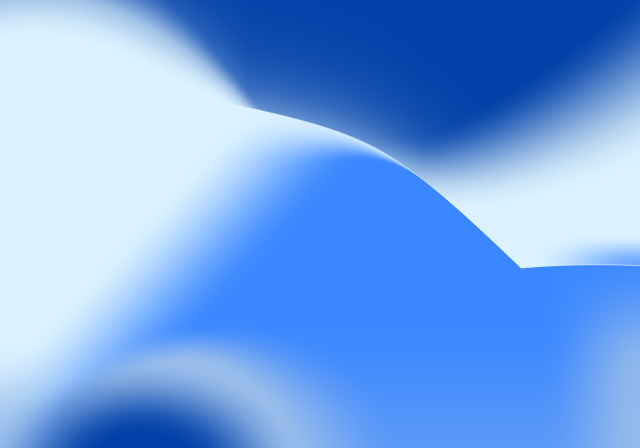
A WebGL 1 fragment shader for this background:

```glsl
precision highp float;

// A soft abstract landscape: a bright blue hill with a crisp crest under a
// deep blue sky with pale clouds. Each layer blends a few flat colours with
// smooth ramps, measured from curves and ellipses.

uniform vec2 u_resolution;

const float ASPECT = 1.43;
const vec3 PALE = vec3(0.865, 0.95, 1.0);
const vec3 DEEP = vec3(0.0, 0.25, 0.66);
const vec3 BRIGHT = vec3(0.23, 0.53, 1.0);
const vec3 MIST = vec3(0.60, 0.74, 0.92);

// Ramp from 1 at lo down to 0 at hi
float fall(float lo, float hi, float v) {
  return 1.0 - smoothstep(lo, hi, v);
}

// Scaled distance from the centre of an ellipse, 1 on its outline
float ellipse(vec2 p, vec2 centre, vec2 radii) {
  return length((p - centre) / radii);
}

// Gently arched shelf on the right
float shelfHeight(float x) {
  float d = x - 1.334;
  return 0.4095 - 0.25 * d * d;
}

// Hyperbolic slope that steepens to the right, then meets the shelf
float crestHeight(float x) {
  float t = x - 0.569;
  float bend = length(vec2(t - 0.293, 0.16)) - length(vec2(0.293, 0.16));
  return max(0.757 - 0.59 * t - 0.42 * bend, shelfHeight(x));
}

// Sky with a cloud dome on the left and a rising bank on the right
vec3 skyColour(vec2 p, float crest) {
  float offset = p.x - 0.08;
  float dome = 1.01 - 1.1 * offset * offset;
  float domeBlur = mix(0.1, 0.03, smoothstep(0.32, 0.6, p.x));

  float s = max(p.x - 0.95, 0.0);
  float bank = 0.61 + 0.25 * s + 0.45 * s * s;
  float bankBlur = 0.09 + 0.25 * s;

  // Thin haze that hugs the horizon
  float above = max(p.y - max(crest, dome), 0.0);
  vec3 c = mix(DEEP, PALE, 0.45 * exp(-above / 0.08));
  c = mix(c, PALE, fall(dome - domeBlur, dome + domeBlur, p.y));
  c = mix(c, PALE, fall(bank - bankBlur, bank + bankBlur, p.y));

  // Blue light just over the shelf
  float glow = fall(0.0, 0.07, p.y - shelfHeight(p.x));
  return mix(c, BRIGHT, 0.7 * glow * smoothstep(1.18, 1.43, p.x));
}

// Hill body: pale to the left and along its rim, blue elsewhere
vec3 hillColour(vec2 p, float crest) {
  float across = dot(p, vec2(0.736, -0.677));
  float rim = mix(0.12, 0.003, smoothstep(0.6, 0.95, p.x));
  float body = smoothstep(-0.12, 0.16, across)
             * smoothstep(-0.2 * rim, rim, crest - p.y);

  vec3 blue = mix(BRIGHT, MIST, 0.35 * fall(-0.05, 0.3, p.y));
  float rightMist = smoothstep(1.2, 1.45, p.x) * fall(0.15, 0.45, p.y);
  blue = mix(blue, MIST, 0.95 * rightMist);
  vec3 c = mix(PALE, blue, body);

  float leftMist = fall(0.0, 0.3, p.x) * fall(0.0, 0.25, p.y);
  return mix(c, MIST, 0.9 * leftMist);
}

// Misty mound at the bottom with a dark core
vec3 addMound(vec3 c, vec2 p) {
  float soft = smoothstep(0.4, 0.75, p.x);
  float mound = ellipse(p, vec2(0.45, -0.05), vec2(0.38, 0.31));
  c = mix(c, MIST, fall(mix(0.78, 0.45, soft), mix(1.05, 1.2, soft), mound));
  float core = ellipse(p, vec2(0.32, -0.05), vec2(0.24, 0.165));
  return mix(c, DEEP, fall(0.45, 1.5, core));
}

void main() {
  vec2 p = gl_FragCoord.xy / u_resolution * vec2(ASPECT, 1.0);
  float crest = crestHeight(p.x);
  float pixel = 1.0 / u_resolution.y;

  vec3 sky = skyColour(p, crest);
  vec3 hill = addMound(hillColour(p, crest), p);
  float cover = smoothstep(-pixel, pixel, crest - p.y);
  gl_FragColor = vec4(mix(sky, hill, cover), 1.0);
}
```
